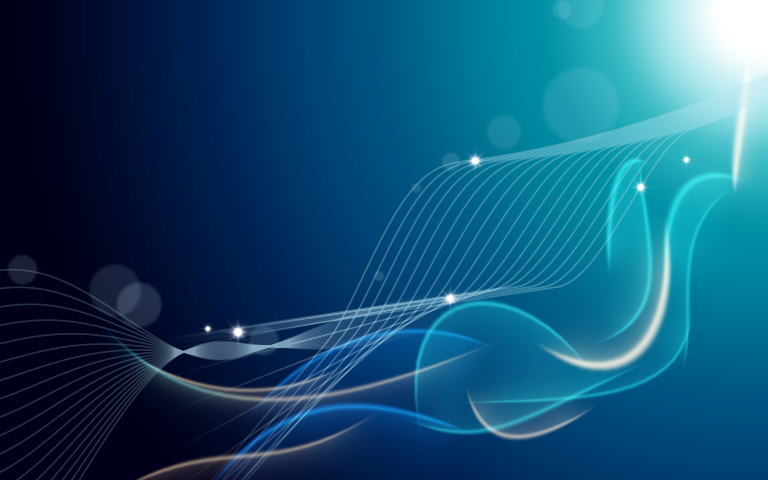
Write a Shadertoy shader that draws this background.

```glsl
// A corner light over a deep blue field, crossed by a fine wire mesh and smoky ribbons.
// The mesh is two families of height curves; ribbons are Bezier strands with one-sided veils.
// Soft discs and small sparkles lie along the mesh. Lengths are in canvas heights.

const vec3 CREAM = vec3(1.0, 0.83, 0.58);
const vec3 TEAL = vec3(0.12, 0.78, 0.82);
const vec3 BLUE = vec3(0.03, 0.32, 0.72);

float hash(float n) {
    return fract(sin(n * 127.1) * 43758.5453);
}

// Radial light, from white through teal to near black
vec3 background(vec2 p) {
    float d = length(p - vec2(1.59, 0.98));
    vec3 col = mix(vec3(1.0), vec3(0.68, 0.91, 0.93), smoothstep(0.08, 0.22, d));
    col = mix(col, vec3(0.2, 0.72, 0.76), smoothstep(0.18, 0.34, d));
    col = mix(col, vec3(0.0, 0.57, 0.65), smoothstep(0.3, 0.48, d));
    col = mix(col, vec3(0.0, 0.29, 0.48), smoothstep(0.4, 0.95, d));
    col = mix(col, vec3(0.0, 0.15, 0.35), smoothstep(0.85, 1.2, d));
    return mix(col, vec3(0.0, 0.0, 0.1), smoothstep(1.05, 1.58, d));
}

// Crest of the narrow band where the mesh gathers
float bandHeight(float x) {
    float s = x - 0.5;
    return 0.255 + 0.13 * (s + sqrt(s * s + 0.01));
}

// Left fan that gathers into the band
float fanLine(float x, float t) {
    float fan = 0.437 - 0.5 * t + x * (0.1 + 0.45 * t);
    float band = bandHeight(x) + (t - 0.5) * 0.06 * cos(6.0 * (x - 0.3));
    return mix(fan, band, smoothstep(0.0, 0.5, x));
}

// S-shaped lines that climb from the band to the upper edge
float sheetLine(float x, float t) {
    float center = 0.82 + 0.48 * t;
    float foot = center - 0.12;
    float low = min(bandHeight(foot), 0.405)
              + mix(1.2, 0.15, smoothstep(0.15, 0.7, t)) * (x - foot);
    float s = max(x - 0.99, 0.0);
    float high = 0.667 + 0.14 * (x - 0.99) + 0.25 * s * s - 0.05 * t;
    return mix(low, high, smoothstep(center - 0.14, center + 0.14, x));
}

// Coverage of a thin line, given its height offset and slope
float wire(float offset, float slope, float px) {
    float d = abs(offset) / sqrt(1.0 + slope * slope);
    return 1.0 - smoothstep(0.0004, 0.0004 + 1.3 * px, d);
}

float mesh(vec2 p, float px) {
    const float E = 0.002;
    float sum = 0.0;
    for (int i = 0; i < 18; i++) {
        float t = float(i) / 17.0;
        float y = fanLine(p.x, t * 1.3);
        sum += wire(p.y - y, (fanLine(p.x + E, t * 1.3) - y) / E, px)
             * 0.2 * (1.0 - smoothstep(0.6, 1.0, p.x));
        y = sheetLine(p.x, t);
        sum += wire(p.y - y, (sheetLine(p.x + E, t) - y) / E, px)
             * 0.3 * smoothstep(0.3, 0.75, p.x);
    }
    return min(sum, 0.65);
}

// Tapered Bezier strand; the sign of veil picks the side that glows
float strand(vec2 p, vec2 a, vec2 b, vec2 c, vec2 d, float width, float veil) {
    const int N = 20;
    float best = 9.0, side = 0.0, along = 0.0;
    vec2 from = a;
    for (int i = 1; i <= N; i++) {
        float t = float(i) / float(N), u = 1.0 - t;
        vec2 to = u*u*u*a + 3.0*u*u*t*b + 3.0*u*t*t*c + t*t*t*d;
        vec2 e = to - from, q = p - from;
        float h = clamp(dot(q, e) / dot(e, e), 0.0, 1.0);
        float dist = length(q - e * h);
        if (dist < best) {
            best = dist;
            side = (e.x * q.y - e.y * q.x) / length(e);
            along = (float(i - 1) + h) / float(N);
        }
        from = to;
    }
    float fade = smoothstep(0.0, 0.2, along) * smoothstep(1.0, 0.8, along);
    float w = width * (0.4 + 0.6 * sin(3.14159 * along));
    float core = exp(-best * best / (w * w));
    float glow = smoothstep(-0.003, 0.003, side * sign(veil)) * exp(-best / abs(veil));
    return fade * (core + 0.4 * glow);
}

vec3 ribbons(vec2 p) {
    vec3 g = vec3(0.0);
    // Flame, hook and right-hand folds
    g += CREAM * 1.4 * strand(p, vec2(1.56,.9), vec2(1.55,.75), vec2(1.53,.7), vec2(1.53,.59), .008, .02);
    g += TEAL * strand(p, vec2(1.56,.62), vec2(1.44,.67), vec2(1.37,.6), vec2(1.39,.38), .007, .05);
    g += CREAM * 1.5 * strand(p, vec2(1.385,.56), vec2(1.42,.28), vec2(1.3,.16), vec2(1.11,.29), .009, -.03);
    g += TEAL * .6 * strand(p, vec2(1.54,.62), vec2(1.38,.52), vec2(1.46,.36), vec2(1.42,.22), .004, -.04);
    g += TEAL * .6 * strand(p, vec2(1.44,.38), vec2(1.45,.15), vec2(1.2,.17), vec2(.94,.16), .004, -.04);
    // Plume
    g += TEAL * .8 * strand(p, vec2(1.23,.28), vec2(1.42,.34), vec2(1.34,.5), vec2(1.33,.69), .005, .04);
    g += TEAL * strand(p, vec2(1.36,.65), vec2(1.28,.72), vec2(1.26,.55), vec2(1.27,.42), .006, .04);
    // Central bubble
    g += TEAL * .8 * strand(p, vec2(1.25,.2), vec2(1.08,.46), vec2(.8,.42), vec2(.88,.08), .005, .07);
    g += CREAM * .8 * strand(p, vec2(.97,.2), vec2(1., .06), vec2(1.1,.06), vec2(1.25,.16), .005, .04);
    g += TEAL * .7 * strand(p, vec2(.84,.13), vec2(1.02,.05), vec2(1.1,.14), vec2(1.36,.25), .005, .06);
    // Long trails to the lower left
    g += mix(TEAL, CREAM, smoothstep(.3, .6, p.x)) * .6 * strand(p, vec2(.2,.34), vec2(.42,.07), vec2(.75,.17), vec2(1.04,.29), .005, -.02);
    g += CREAM * .6 * strand(p, vec2(.26,.27), vec2(.42,.16), vec2(.6,.17), vec2(.72,.24), .004, -.02);
    g += BLUE * strand(p, vec2(.5,.11), vec2(.68,.34), vec2(.9,.34), vec2(1.04,.27), .005, -.09);
    g += BLUE * 1.2 * strand(p, vec2(.42,-.04), vec2(.6,.22), vec2(.8,.17), vec2(1.,.09), .006, -.04);
    g += CREAM * .6 * strand(p, vec2(.2,-.05), vec2(.46,.12), vec2(.55,-.02), vec2(.8,.15), .005, -.025);
    return g;
}

// Translucent discs: centre and radius
float discs(vec2 p, float px) {
    vec3 orb[11] = vec3[11](vec3(1.05,.725,.038), vec3(1.21,.78,.085), vec3(.94,.663,.02),
        vec3(.867,.608,.011), vec3(.79,.425,.011), vec3(.047,.438,.033), vec3(.24,.395,.058),
        vec3(.29,.365,.05), vec3(.55,.29,.033), vec3(1.21,.99,.052), vec3(1.17,.98,.021));
    float sum = 0.0;
    for (int i = 0; i < 11; i++) {
        float r = orb[i].z, d = length(p - orb[i].xy);
        sum += (0.12 + 0.08 * hash(float(i))) * (1.0 - smoothstep(r * 0.85 - px, r + px, d));
    }
    return sum;
}

// Eight-pointed sparkles: centre and reach
float sparkles(vec2 p) {
    vec3 star[6] = vec3[6](vec3(.99,.665,.035), vec3(.496,.308,.04), vec3(.938,.378,.035),
        vec3(.433,.315,.02), vec3(1.335,.61,.03), vec3(1.43,.667,.022));
    float sum = 0.0;
    for (int i = 0; i < 6; i++) {
        vec2 q = (p - star[i].xy) / star[i].z;
        vec2 k = vec2(q.x + q.y, q.x - q.y) * 0.7071;
        float rays = exp(-40.0 * abs(q.x * q.y)) + 0.7 * exp(-40.0 * abs(k.x * k.y));
        sum += rays * exp(-3.5 * length(q)) + 0.5 * exp(-12.0 * dot(q, q));
    }
    return sum;
}

void mainImage(out vec4 fragColor, in vec2 fragCoord) {
    float px = 1.0 / iResolution.y;
    vec2 p = fragCoord * px;
    vec3 col = background(p);
    col = 1.0 - (1.0 - col) * exp(-ribbons(p));
    col = mix(col, vec3(0.75, 0.9, 0.95), mesh(p, px));
    col = mix(col, vec3(0.75, 0.88, 0.95), discs(p, px));
    col = mix(col, vec3(1.0), min(sparkles(p), 1.0));
    fragColor = vec4(col, 1.0);
}
```
